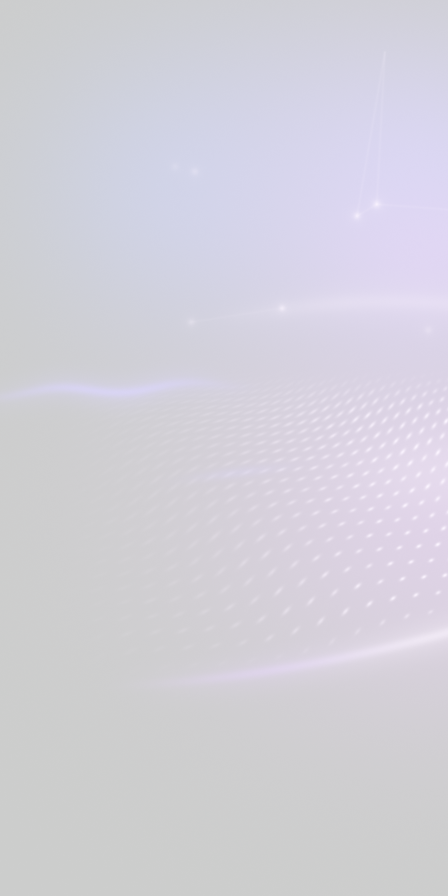
Give the GLSL for this background, as a WebGL 2 fragment shader.

```glsl
#version 300 es
precision highp float;
// Pale abstract backdrop: soft blue, lavender and pink glows over light grey,
// thin luminous ridges, a receding sheet of dots and a faint linked network.
// Everything is layered from gaussians, segment distances and a warped grid.

uniform vec2 u_resolution;
out vec4 fragColor;

const vec3 PAGE     = vec3(0.800, 0.804, 0.800);
const vec3 BLUE     = vec3(0.805, 0.830, 0.920);
const vec3 LAVENDER = vec3(0.860, 0.845, 0.960);
const vec3 ORCHID   = vec3(0.900, 0.845, 0.970);
const vec3 PINK     = vec3(0.885, 0.830, 0.920);
const vec3 VIOLET   = vec3(0.860, 0.840, 0.990);
const vec3 LIGHT    = vec3(0.985, 0.960, 1.000);

// Sine-free hash, used for grain and for varying the dots
float hash(vec2 p) {
    vec3 q = fract(vec3(p.xyx) * 0.1031);
    q += dot(q, q.yzx + 33.33);
    return fract((q.x + q.y) * q.z);
}

// Elliptical gaussian
float glow(vec2 p, vec2 center, vec2 radius) {
    vec2 q = (p - center) / radius;
    return exp(-dot(q, q));
}

// Luminous thread at a signed height offset: narrow core plus wide halo
float ridge(float offset, float core, float halo) {
    float a = offset / core;
    float b = offset / halo;
    return 0.6 * exp(-a * a) + 0.4 * exp(-b * b);
}

float segmentDistance(vec2 p, vec2 a, vec2 b) {
    vec2 ab = b - a;
    float t = clamp(dot(p - a, ab) / dot(ab, ab), 0.0, 1.0);
    return length(p - a - ab * t);
}

float node(vec2 p, vec2 center, float radius) {
    return glow(p, center, vec2(radius)) + 0.25 * glow(p, center, vec2(radius * 2.5));
}

// Hairline between two points
float link(vec2 p, vec2 a, vec2 b, float width) {
    float d = segmentDistance(p, a, b) / width;
    return exp(-d * d);
}

// Grid of dots receding to a horizon; blur widens and softens each dot
float dotSheet(vec2 p, float horizon, float blur) {
    float sway = 0.016 * sin(p.x * 8.0 + p.y * 11.0);
    float depth = max(horizon - p.y + sway, 0.0) + 0.25;
    float cellSize = depth * 0.055;
    vec2 grid = vec2((p.x - 1.0) / cellSize, log(depth) / 0.055);
    grid += vec2(0.3 * grid.y, 0.22 * grid.x);
    vec2 local = (fract(grid) - 0.5) * cellSize;
    float radius = mix(0.0048, 0.0085, blur);
    float strength = 0.75 + 0.25 * hash(floor(grid) + 200.0);
    return strength * glow(local, vec2(0.0), vec2(radius));
}

// Broad colour fields
vec3 background(vec2 p) {
    vec3 color = PAGE;
    color = mix(color, BLUE, 0.75 * glow(p, vec2(0.42, 1.58), vec2(0.36, 0.32)));
    color = mix(color, PINK, 0.92 * glow(p, vec2(1.06, 0.88), vec2(0.60, 0.46)));
    color = mix(color, LAVENDER, 0.92 * glow(p, vec2(0.95, 1.60), vec2(0.50, 0.37)));
    return mix(color, ORCHID, 0.60 * glow(p, vec2(1.02, 1.42), vec2(0.32, 0.17)));
}

// Faint constellation in the upper half
float network(vec2 p) {
    vec2 hub = vec2(0.841, 1.544);
    vec2 spur = vec2(0.797, 1.518);
    vec2 peak = vec2(0.859, 1.883);
    vec2 west = vec2(0.427, 1.281);
    vec2 middle = vec2(0.630, 1.312);
    vec2 east = vec2(0.956, 1.263);
    float lines = link(p, hub, peak, 0.003) + link(p, spur, peak, 0.003)
                + link(p, hub, spur, 0.003) + link(p, hub, vec2(1.1, 1.525), 0.003)
                + 0.6 * link(p, west, middle, 0.003);
    float nodes = node(p, hub, 0.009) + node(p, spur, 0.008) + node(p, middle, 0.007)
                + 0.5 * (node(p, west, 0.008) + node(p, east, 0.008))
                + 0.5 * node(p, vec2(0.435, 1.617), 0.008)
                + 0.3 * node(p, vec2(0.391, 1.628), 0.008);
    return 0.10 * lines + 0.45 * nodes;
}

void main() {
    vec2 p = gl_FragCoord.xy / u_resolution.x;
    vec3 color = background(p);

    // Heights of the three long ridges
    float leftY = 1.121 + 0.04 * p.x + 0.008 * sin(21.7 * p.x - 1.25);
    float upperY = 1.29 + 0.037 * sin((p.x - 0.5) * 4.2);
    float lowerY = 0.468 + 0.12 * pow(max((p.x - 0.2) / 0.8, 0.0), 1.8);

    // Dots sharpen and brighten to the right, between horizon and lower ridge
    float focus = smoothstep(0.15, 1.0, p.x);
    float span = smoothstep(1.18, 1.06, p.y) * smoothstep(lowerY - 0.01, lowerY + 0.12, p.y);
    float sheen = glow(p, vec2(1.0, 0.95), vec2(0.22, 0.09));
    float dots = dotSheet(p, 1.25, 1.0 - focus);
    color = mix(color, LIGHT, dots * span * (0.9 * focus * focus + 0.10 * smoothstep(0.1, 0.4, p.x)));
    color = mix(color, LIGHT, 0.22 * sheen);

    // Ridges, each fading along its length
    float leftFade = smoothstep(-0.15, 0.22, p.x) * smoothstep(0.62, 0.28, p.x);
    color = mix(color, VIOLET, 0.75 * leftFade * ridge(p.y - leftY, 0.011, 0.035));
    color = mix(color, LIGHT, 0.28 * smoothstep(0.4, 0.8, p.x) * ridge(p.y - upperY, 0.018, 0.05));
    vec3 lowerTint = mix(ORCHID, LIGHT, smoothstep(0.55, 1.0, p.x));
    color = mix(color, lowerTint, 0.65 * smoothstep(0.2, 0.65, p.x) * ridge(p.y - lowerY, 0.012, 0.04));
    color = mix(color, VIOLET, 0.25 * glow(p, vec2(0.53, 0.945 + 0.12 * (p.x - 0.53)), vec2(0.10, 0.012)));

    color = mix(color, LIGHT, clamp(network(p), 0.0, 1.0));
    color += (hash(gl_FragCoord.xy) - 0.5) / 255.0;
    fragColor = vec4(color, 1.0);
}
```
